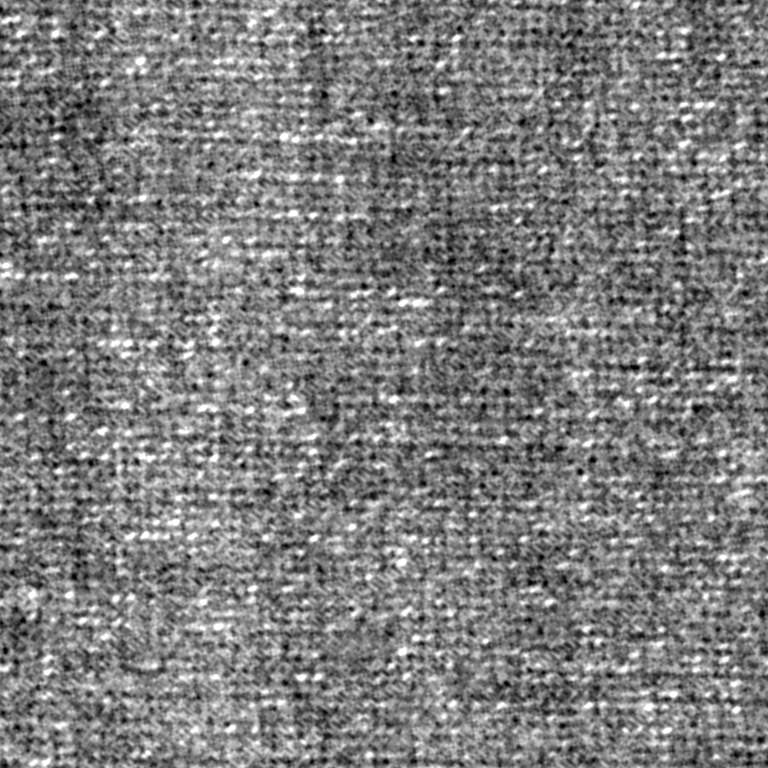
Give the GLSL for this texture, as a Shadertoy shader.

```glsl
// Coarse grey woven cloth: a jittered grid of slanted thread highlights and dark
// pits, shaded by warp bands and weft streaks, under two layers of soft grain.
// All lengths are fractions of the canvas, so the cloth scales with it.

#define THREADS vec2(62.0, 60.0)  // warp and weft threads across the canvas
#define BASE_GREY 0.449
#define WEFT_SLOPE 0.018          // the weft sinks slightly to the right
#define KNOT_SLANT 0.35           // highlights rise to the right
#define KNOT_SIZE vec2(0.32, 0.20)
#define KNOT_LIGHT 0.50
#define PIT_SIZE 0.22
#define PIT_DARK 0.36
#define BAND_DEPTH 0.18
#define FINE_GRAIN 0.34
#define COARSE_GRAIN 0.36

float hash(vec2 p) {
    return fract(sin(dot(p, vec2(127.1, 311.7))) * 43758.5453);
}

float noise(vec2 p) {
    vec2 i = floor(p);
    vec2 f = fract(p);
    f = f * f * (3.0 - 2.0 * f);
    float low = mix(hash(i), hash(i + vec2(1.0, 0.0)), f.x);
    float high = mix(hash(i + vec2(0.0, 1.0)), hash(i + vec2(1.0, 1.0)), f.x);
    return mix(low, high, f.y);
}

float signedNoise(vec2 p) {
    return noise(p) - 0.5;
}

float gaussian(vec2 d, vec2 size) {
    d /= size;
    return exp(-0.5 * dot(d, d));
}

// Sum of bright thread crossings and the dark gaps between them
float weave(vec2 p) {
    vec2 home = floor(p);
    float sum = 0.0;
    for (int y = -1; y <= 1; y++) {
        for (int x = -1; x <= 1; x++) {
            vec2 cell = home + vec2(float(x), float(y));
            vec2 jitter = vec2(hash(cell + 11.3), hash(cell + 47.9)) - 0.5;
            vec2 d = p - cell - 0.5 - jitter * vec2(0.45, 0.30);

            // Each weft row has stretches of strong and weak highlights
            float rowGain = 0.55 + 0.9 * noise(vec2(cell.x * 0.09, cell.y + 5.0));
            float shine = 0.13 + KNOT_LIGHT * pow(hash(cell + 3.7), 3.0);
            vec2 slanted = vec2(d.x, d.y - KNOT_SLANT * d.x);
            sum += rowGain * shine * gaussian(slanted, KNOT_SIZE);

            vec2 gap = d + vec2(0.45, 0.42) + jitter.yx * 0.3;
            sum -= PIT_DARK * hash(cell + 81.1) * gaussian(gap, vec2(PIT_SIZE));
        }
    }
    return sum;
}

// Uneven yarn: vertical bands fade downward, horizontal streaks fade upward
float yarnShade(vec2 p) {
    float warpBand = signedNoise(p * vec2(17.0, 2.0) + 7.0);
    float warpThread = signedNoise(p * vec2(62.0, 5.0) + 23.0);
    float weftStreak = signedNoise(p * vec2(4.0, 60.0) + 31.0);
    float blotch = signedNoise(p * 7.0 + 53.0);
    return (warpBand + 0.5 * warpThread) * mix(0.45, 1.0, p.y)
         + weftStreak * mix(1.0, 0.45, p.y) + 0.4 * blotch;
}

float grain(vec2 p) {
    vec2 turned = mat2(0.8, 0.6, -0.6, 0.8) * p;
    return FINE_GRAIN * signedNoise(turned * 250.0 + 300.0)
         + COARSE_GRAIN * signedNoise(p * vec2(135.0, 125.0) + 90.0);
}

void mainImage(out vec4 fragColor, in vec2 fragCoord) {
    vec2 uv = fragCoord / iResolution.xy;

    // Let the threads sag and wander
    vec2 cloth = uv + vec2(0.0, WEFT_SLOPE * uv.x);
    cloth += 0.012 * vec2(signedNoise(uv * 6.0), signedNoise(uv * 5.0 + 19.0));

    float grey = BASE_GREY + weave(cloth * THREADS);
    grey += BAND_DEPTH * yarnShade(cloth) + grain(uv);
    fragColor = vec4(vec3(clamp(grey, 0.0, 1.0)), 1.0);
}
```
